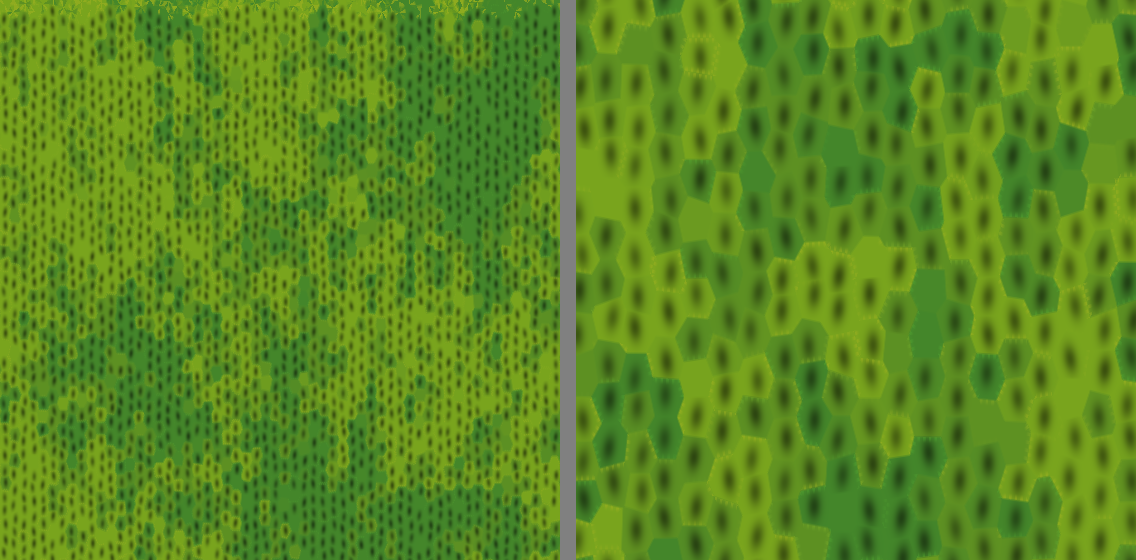
Left: the whole. Right: its middle third, enlarged.
Write a WebGL 1 fragment shader that draws this texture.

```glsl
precision highp float;
uniform vec2 u_resolution;

const vec2 GRID = vec2(58.0, 41.0);
const vec3 DEEP_GREEN = vec3(0.265, 0.525, 0.165);
const vec3 MID_GREEN = vec3(0.365, 0.565, 0.135);
const vec3 LIME_GREEN = vec3(0.475, 0.645, 0.115);
const vec3 YELLOW_TIP = vec3(0.64, 0.70, 0.13);
const vec3 FRESH_TIP = vec3(0.32, 0.64, 0.19);

float hash(vec2 p) {
  vec3 q = fract(p.xyx * 0.1031);
  q += dot(q, q.yzx + 33.33);
  return fract((q.x + q.y) * q.z);
}

float noise(vec2 p) {
  vec2 i = floor(p);
  vec2 f = fract(p);
  f = f * f * (3.0 - 2.0 * f);
  float low = mix(hash(i), hash(i + vec2(1.0, 0.0)), f.x);
  float high = mix(hash(i + vec2(0.0, 1.0)), hash(i + 1.0), f.x);
  return mix(low, high, f.y);
}

// Staggered columns of jittered leaf centres.
float stagger(float column) {
  return 0.5 * mod(column, 2.0) + 0.25 * hash(vec2(column, 91.0));
}

vec2 leafCentre(vec2 id) {
  vec2 jitter = vec2(hash(id + 17.0), hash(id + 53.0)) - 0.5;
  return id + 0.5 + vec2(0.0, stagger(id.x)) + jitter * vec2(0.28, 0.36);
}

// Tone from broad drift, small clusters and single leaves.
float leafTone(vec2 id) {
  float drift = noise(id * vec2(0.10, 0.08) + 40.0) - 0.5;
  float cluster = noise(id * vec2(0.55, 0.36) + 70.0) - 0.5;
  float single = hash(id + 29.0) - 0.5;
  float side = 0.10 * (0.5 - id.x / GRID.x);
  return clamp(0.5 + 0.65 * drift + 0.75 * cluster + 0.42 * single + side, 0.0, 1.0);
}

vec3 toneColour(float tone) {
  vec3 colour = mix(DEEP_GREEN, MID_GREEN, smoothstep(0.28, 0.47, tone));
  return mix(colour, LIME_GREEN, smoothstep(0.50, 0.68, tone));
}

// Soft upright dark core; a few leaves stay plain.
float coreShade(vec2 offset, vec2 id) {
  float slant = (hash(id + 11.0) - 0.5) * 0.35;
  offset.x += offset.y * slant;
  vec2 q = offset / vec2(0.23, 0.34);
  float strength = mix(0.36, 0.52, hash(id + 5.0));
  return strength * step(0.09, hash(id + 83.0)) * exp(-dot(q, q));
}

// Flat radial blades for the bare upper margin.
vec3 bladeColour(vec2 offset, vec2 id, float tone) {
  float slice = floor(atan(offset.y, offset.x) * 2.2);
  float pick = hash(id + slice * 7.0 + 20.0);
  vec3 colour = toneColour(clamp(tone + (pick - 0.5) * 0.6, 0.0, 1.0));
  return mix(colour, YELLOW_TIP, 0.5 * step(0.82, pick));
}

vec3 leafColour(vec2 p, vec2 id, vec2 centre) {
  vec2 offset = p - centre;
  float tone = leafTone(id);
  float margin = step(GRID.y * 0.977, centre.y + 0.7 * (hash(id + 3.0) - 0.5));
  vec3 leaf = toneColour(tone) * (1.0 - coreShade(offset, id));
  return mix(leaf, bladeColour(offset, id, tone), margin);
}

// Fine bright teeth along parts of a contrasting edge.
float fringe(float edge, float along, float contrast, float pick) {
  float teeth = smoothstep(-0.2, 0.6, sin(along * 32.0));
  float rim = 1.0 - smoothstep(0.02, 0.17, edge);
  return rim * mix(0.25, 0.9, teeth) * smoothstep(0.08, 0.30, contrast) * step(0.45, pick);
}

void main() {
  vec2 p = gl_FragCoord.xy / u_resolution * GRID;
  float pixel = GRID.x / u_resolution.x;

  // Two nearest leaves.
  vec2 nearId = vec2(0.0), nextId = vec2(0.0);
  vec2 nearC = vec2(0.0), nextC = vec2(0.0);
  float nearD = 100.0, nextD = 100.0;
  for (int i = -1; i <= 1; i++) {
    float column = floor(p.x) + float(i);
    float row = floor(p.y - stagger(column));
    for (int j = -1; j <= 1; j++) {
      vec2 id = vec2(column, row + float(j));
      vec2 centre = leafCentre(id);
      float d = dot(p - centre, p - centre);
      if (d < nearD) {
        nextD = nearD; nextId = nearId; nextC = nearC;
        nearD = d; nearId = id; nearC = centre;
      } else if (d < nextD) {
        nextD = d; nextId = id; nextC = centre;
      }
    }
  }

  // Distance to and position along the shared edge.
  vec2 axis = normalize(nextC - nearC);
  vec2 fromEdge = 0.5 * (nearC + nextC) - p;
  float edge = dot(fromEdge, axis);
  float along = dot(fromEdge, vec2(-axis.y, axis.x));

  float tone = leafTone(nearId);
  float contrast = abs(tone - leafTone(nextId));
  vec3 tip = mix(FRESH_TIP, YELLOW_TIP, smoothstep(0.35, 0.6, tone));
  vec3 own = leafColour(p, nearId, nearC);
  vec3 other = leafColour(p, nextId, nextC);
  own = mix(own, tip, 0.55 * fringe(edge, along, contrast, hash(nearId + nextId * 3.0)));
  vec3 colour = mix(0.5 * (own + other), own, smoothstep(0.0, pixel, edge));
  gl_FragColor = vec4(colour, 1.0);
}
```
